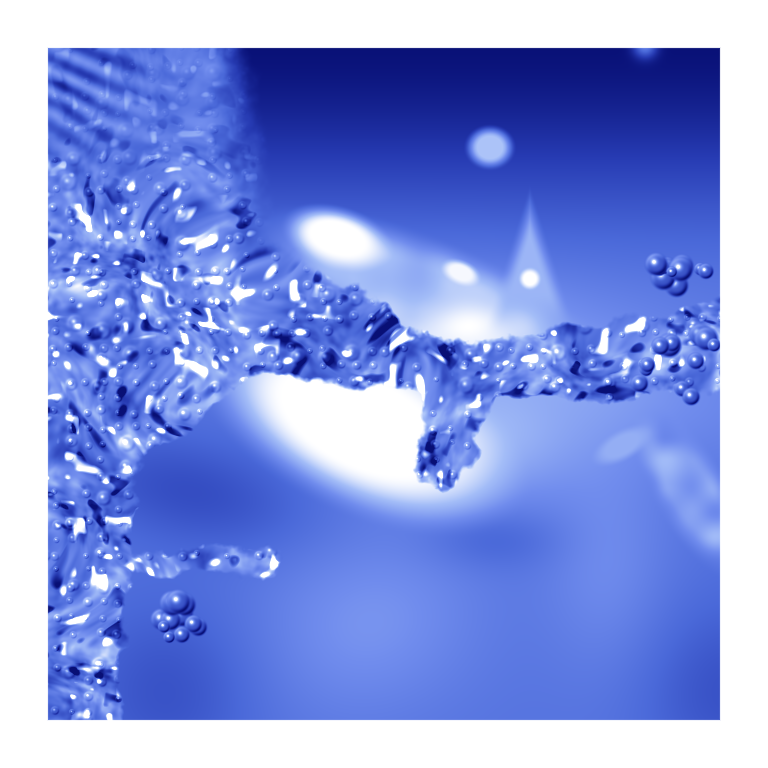
This background is drawn by a WebGL 1 fragment shader. Its source:

```glsl
precision highp float;
// Blurred blue water splash with glittering droplets, in a white frame.
uniform vec2 u_resolution;

#define MARGIN 0.0625
#define ROUGHNESS 0.035
#define RIPPLE_SCALE 24.0
#define RIPPLE_CONTRAST 0.85
#define BUBBLE_SCALE 27.0
#define SPARKLE 0.75
#define BEADS 12

float hash(vec2 p) {
  vec3 q = fract(p.xyx * 0.1031);
  q += dot(q, q.yzx + 33.33);
  return fract((q.x + q.y) * q.z);
}

float noise(vec2 p) {
  vec2 i = floor(p), f = fract(p);
  f = f * f * (3.0 - 2.0 * f);
  return mix(mix(hash(i), hash(i + vec2(1, 0)), f.x),
             mix(hash(i + vec2(0, 1)), hash(i + vec2(1, 1)), f.x), f.y);
}

float fbm(vec2 p) {
  float sum = 0.0, amp = 0.53;
  for (int i = 0; i < 4; i++) {
    sum += amp * noise(p);
    p = mat2(1.6, 1.2, -1.2, 1.6) * p + 7.3;
    amp *= 0.5;
  }
  return sum;
}

// Distance from a tilted ellipse centre, 1 on its outline
float ellipse(vec2 p, vec2 c, vec2 r, float angle) {
  float s = sin(angle), k = cos(angle);
  p -= c;
  return length(vec2(k * p.x + s * p.y, k * p.y - s * p.x) / r);
}

float glow(vec2 p, vec2 c, vec2 r, float angle) {
  float d = ellipse(p, c, r, angle);
  return exp(-d * d);
}

float disc(vec2 p, vec2 c, vec2 r, float angle) {
  return 1.0 - smoothstep(0.6, 1.35, ellipse(p, c, r, angle));
}

// Capsule whose radius changes from ra to rb
float taper(vec2 p, vec2 a, vec2 b, float ra, float rb) {
  float h = clamp(dot(p - a, b - a) / dot(b - a, b - a), 0.0, 1.0);
  return length(p - mix(a, b, h)) - mix(ra, rb, h);
}

// Out-of-focus backdrop, as a tone from 0 (navy) to 1 (white)
float backdrop(vec2 p) {
  float t = 0.46 * (1.0 - smoothstep(0.6, 0.96, p.y));
  t -= 0.18 * glow(p, vec2(0.25, 0.36), vec2(0.16, 0.07), -0.2);
  t -= 0.12 * glow(p, vec2(0.64, 0.3), vec2(0.09, 0.04), 0.0);
  t -= 0.16 * glow(p, vec2(0.95, 0.1), vec2(0.12), 0.0);
  t -= 0.16 * glow(p, vec2(0.22, 0.1), vec2(0.12), 0.0);
  t += 0.17 * glow(p, vec2(0.48, 0.19), vec2(0.15, 0.12), 0.3);
  t += 0.13 * glow(p, vec2(0.79, 0.27), vec2(0.08, 0.15), 0.0);
  t += 0.22 * glow(p, vec2(0.7, 0.53), vec2(0.3, 0.1), -0.2);
  // White light under and above the arm of water
  t = mix(t, 0.86, 0.8 * glow(p, vec2(0.62, 0.43), vec2(0.14, 0.085), 0.0));
  t = mix(t, 1.0, disc(p, vec2(0.47, 0.45), vec2(0.18, 0.09), -0.45));
  t = mix(t, 0.7 + 0.22 * noise(p * 22.0), disc(p, vec2(0.57, 0.605), vec2(0.2, 0.06), -0.42));
  t = mix(t, 1.0, disc(p, vec2(0.44, 0.69), vec2(0.058, 0.032), -0.3));
  t = mix(t, 1.0, glow(p, vec2(0.61, 0.575), vec2(0.07, 0.04), 0.1));
  t = mix(t, 0.98, disc(p, vec2(0.6, 0.645), vec2(0.022, 0.013), -0.4));
  // Pale cone, floating drops and soft splash at the right
  float cone = abs(p.x - 0.69) - 0.32 * (0.725 - p.y);
  t = mix(t, 0.77, (1.0 - smoothstep(-0.012, 0.012, cone)) * smoothstep(0.56, 0.62, p.y));
  t = mix(t, 1.0, disc(p, vec2(0.69, 0.637), vec2(0.012), 0.0));
  t = mix(t, 0.82, disc(p, vec2(0.638, 0.808), vec2(0.026, 0.023), 0.0));
  t += 0.5 * glow(p, vec2(0.84, 0.94), vec2(0.015), 0.0);
  t = mix(t, 0.52 + 0.28 * noise(p * 30.0), disc(p, vec2(0.9, 0.36), vec2(0.1, 0.038), -1.05));
  return mix(t, 0.74, disc(p, vec2(0.81, 0.42), vec2(0.035, 0.016), 0.5));
}

// Left mass, sloping arm, hanging drip, right spray and thin strand
float waterShape(vec2 p) {
  float d = taper(p, vec2(0.1, 1.0), vec2(0.16, 0.6), 0.18, 0.18);
  d = min(d, taper(p, vec2(0.06, 0.5), vec2(0.08, 0.0), 0.12, 0.075));
  d = min(d, taper(p, vec2(0.15, 0.55), vec2(0.33, 0.59), 0.14, 0.07));
  d = min(d, taper(p, vec2(0.33, 0.6), vec2(0.58, 0.515), 0.078, 0.035));
  d = min(d, taper(p, vec2(0.6, 0.5), vec2(0.578, 0.388), 0.05, 0.027));
  d = min(d, taper(p, vec2(0.6, 0.515), vec2(0.95, 0.55), 0.033, 0.06));
  return min(d, taper(p, vec2(0.17, 0.268), vec2(0.34, 0.268), 0.008, 0.02));
}

// Shaded rim and glint; q is in units of the bubble radius
float bubble(vec2 q) {
  float r = length(q) - 0.8, g = length(q + vec2(0.2, -0.2));
  return 0.4 * exp(-18.0 * r * r) * dot(q, vec2(-0.6, 0.8)) + 0.8 * exp(-12.0 * g * g);
}

float waterTone(vec2 p) {
  vec2 warp = vec2(noise(p * 13.0), noise(p * 13.0 + 40.0));
  vec2 q = mat2(0.9, 0.43, -0.43, 0.9) * p + 0.07 * warp;
  float t = RIPPLE_CONTRAST * (fbm(q * RIPPLE_SCALE) - 0.5);
  t += 0.3 * (noise(q * 95.0) - 0.5);
  t -= 0.45 * smoothstep(0.7, 0.9, noise(q * 58.0 + 9.0));
  t += SPARKLE * smoothstep(0.72, 0.95, noise(p * 75.0 + 3.0 * warp));
  for (int i = 0; i < 2; i++) {
    vec2 g = p * BUBBLE_SCALE * (1.0 + 0.8 * float(i));
    vec2 cell = floor(g);
    vec2 centre = 0.35 + 0.3 * vec2(hash(cell), hash(cell + 5.0));
    float radius = 0.17 + 0.15 * hash(cell + 11.0);
    t += 0.6 * step(0.5, hash(cell + 23.0)) * bubble((g - cell - centre) / radius);
  }
  t = 0.53 + t * (1.0 - 0.75 * smoothstep(0.7, 0.84, p.y));
  // Dark curved streaks in the upper left corner
  float streak = sin(190.0 * (p.y + 0.8 * p.x - 1.6 * p.x * p.x) + 5.0 * warp.x);
  t += glow(p, vec2(0.1, 0.9), vec2(0.09, 0.1), 0.0) * (0.22 * streak - 0.14);
  return t - 0.15 * glow(p, vec2(0.46, 0.575), vec2(0.14, 0.018), -0.4);
}

// Scattered beads around a centre
float beads(float t, vec2 p, vec2 centre, vec2 spread) {
  for (int i = 0; i < BEADS; i++) {
    vec2 id = vec2(float(i) * 3.7, centre.x * 90.0);
    vec2 offset = 2.0 * vec2(hash(id), hash(id + 31.0)) - 1.0;
    vec2 q = (p - centre - spread * offset) / (0.007 + 0.011 * hash(id + 57.0));
    t = mix(t, 0.32 + bubble(q), 1.0 - smoothstep(0.8, 1.15, length(q)));
  }
  return t;
}

vec3 palette(float t) {
  t = clamp(t, 0.0, 1.0) * 5.0;
  vec3 c = mix(vec3(0.03, 0.06, 0.46), vec3(0.15, 0.23, 0.7), min(t, 1.0));
  c = mix(c, vec3(0.29, 0.41, 0.85), clamp(t - 1.0, 0.0, 1.0));
  c = mix(c, vec3(0.44, 0.55, 0.93), clamp(t - 2.0, 0.0, 1.0));
  c = mix(c, vec3(0.64, 0.74, 0.97), clamp(t - 3.0, 0.0, 1.0));
  return mix(c, vec3(1), clamp(t - 4.0, 0.0, 1.0));
}

void main() {
  vec2 p = gl_FragCoord.xy / u_resolution;
  float shape = waterShape(p) + ROUGHNESS * (fbm(p * 32.0) - 0.5);
  float blur = 0.004 + 0.035 * smoothstep(0.61, 0.75, p.y);
  float t = mix(backdrop(p), waterTone(p), 1.0 - smoothstep(-blur, blur, shape));
  t = beads(t, p, vec2(0.885, 0.64), vec2(0.035, 0.02));
  t = beads(t, p, vec2(0.88, 0.53), vec2(0.055, 0.05));
  t = beads(t, p, vec2(0.235, 0.195), vec2(0.03, 0.025));
  // White frame
  vec2 inside = 0.5 - MARGIN - abs(p - 0.5);
  float picture = smoothstep(-0.001, 0.001, min(inside.x, inside.y));
  gl_FragColor = vec4(mix(vec3(1), palette(t), picture), 1.0);
}
```
